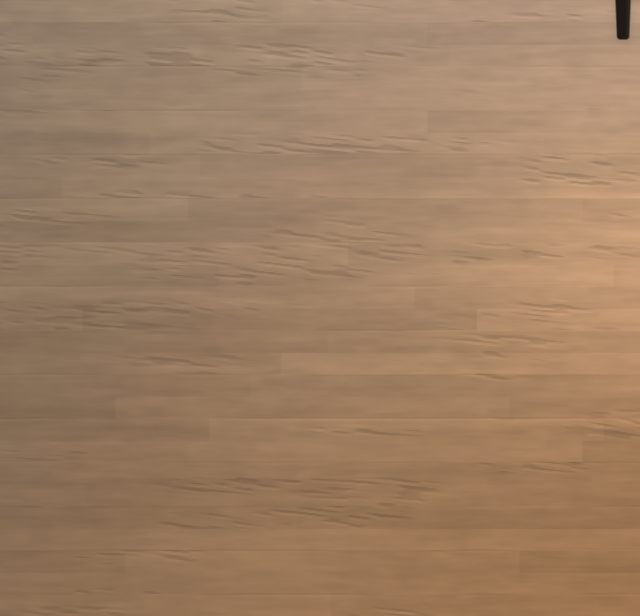
Reproduce this texture procedurally as a Shadertoy shader.

```glsl
// Pale oak floor: 14 horizontal planks, each of two strips with staggered butt joints.
// Stretched value noise gives the grain; a warm glow from the right lights the boards.
// A dark tapered furniture leg enters at the upper right.

float hash(vec2 p) {
    vec3 q = fract(vec3(p.xyx) * 0.1031);
    q += dot(q, q.yzx + 33.33);
    return fract((q.x + q.y) * q.z);
}

float noise(vec2 p) {
    vec2 i = floor(p), f = fract(p);
    f = f * f * (3.0 - 2.0 * f);
    return mix(mix(hash(i), hash(i + vec2(1, 0)), f.x),
               mix(hash(i + vec2(0, 1)), hash(i + vec2(1, 1)), f.x), f.y);
}

float fbm(vec2 p) {
    float sum = 0.0, amp = 0.5;
    for (int i = 0; i < 4; i++) {
        sum += amp * noise(p);
        p = p * vec2(1.9, 2.1) + 17.3;
        amp *= 0.5;
    }
    return sum;
}

// Brightness of a strip along x, blended across each butt joint
float stripTone(float row, float x) {
    float along = x / 0.64 + hash(vec2(row, 7.0)) * 5.0 + 3.0;
    float cell = floor(along);
    float before = hash(vec2(cell - 1.0, row));
    float after = hash(vec2(cell, row));
    return mix(before, after, smoothstep(0.0, 0.006, fract(along))) - 0.5;
}

// Daylight fading from the top, plus a warm lamp glow on the right
vec3 litWood(vec2 uv) {
    vec3 low = mix(vec3(0.52, 0.412, 0.315), vec3(0.61, 0.45, 0.305), uv.x);
    vec3 high = mix(vec3(0.555, 0.48, 0.402), vec3(0.69, 0.575, 0.485), uv.x);
    vec2 d = (uv - vec2(1.03, 0.61)) / vec2(0.33, 0.26);
    float middle = exp(-pow((uv.x - 0.5) / 0.32, 2.0));
    return mix(low, high, smoothstep(-0.1, 1.1, uv.y))
         + vec3(0.115, 0.08, 0.047) * exp(-dot(d, d))
         + vec3(0.022, 0.016, 0.012) * middle;
}

void mainImage(out vec4 fragColor, in vec2 fragCoord) {
    vec2 uv = fragCoord / iResolution.xy;
    vec2 p = fragCoord / iResolution.y;
    float px = 1.0 / iResolution.y;

    // Strips are counted downward; every second edge is a plank seam
    float s = (1.0 - p.y) * 28.0 + 1.0;
    float row = floor(s), plank = floor(s * 0.5);
    float tone = mix(stripTone(row - 1.0, p.x), stripTone(row, p.x),
                     smoothstep(0.0, 0.07, fract(s)));

    // Broad streaks, short fibres and a fine mottle; only the seams shift them
    vec2 g = p + vec2(hash(vec2(plank, 3.0)) * 9.0, plank * 0.37);
    float bend = noise(g * vec2(5.0, 10.0)) * 0.012;
    float streaks = fbm(vec2(g.x * 2.5, (g.y + bend) * 38.0)) - 0.47;
    float fibres = fbm(vec2(g.x * 16.0, (g.y + bend) * 110.0)) - 0.47;
    float mottle = fbm(p * vec2(32.0, 60.0)) - 0.47;

    // Sparse short slanted pores, each with a pale edge
    float patches = smoothstep(0.6, 0.8, noise(g * vec2(4.0, 32.0) + 40.0));
    vec2 pore = vec2(g.x * 26.0, (g.y + 0.1 * g.x + bend) * 250.0);
    float dark = smoothstep(0.55, 0.85, noise(pore));
    float pale = smoothstep(0.55, 0.85, noise(pore + vec2(0.0, 1.2)));

    float shade = 1.0 + tone * 0.075 + streaks * 0.13 + fibres * 0.09 + mottle * 0.07;
    shade -= patches * (dark * 0.1 - pale * 0.05);

    // Broken seams: worn dark gap with a faint lit lip below
    float across = (fract(s * 0.5 + 0.5) - 0.5) / 14.0;
    float wear = smoothstep(0.4, 0.75, noise(vec2(p.x * 9.0, floor(s * 0.5 + 0.5) * 3.7)));
    float gap = exp(-pow(across / 0.0015, 2.0));
    float lip = exp(-pow((across - 0.003) / 0.0017, 2.0));
    shade += wear * (lip * 0.035 - gap * 0.045);

    vec3 color = litWood(uv) * shade;

    // Tapered leg with a blunt rounded foot and a soft contact shadow
    vec2 leg = p - vec2(1.0115, 0.936);
    float halfWidth = 0.0097 + max(leg.y, 0.0) * 0.04;
    vec2 box = vec2(abs(leg.x) - halfWidth, -leg.y) + 0.005;
    float legDist = length(max(box, 0.0)) + min(max(box.x, box.y), 0.0) - 0.005;
    color *= 1.0 - 0.08 * exp(-max(legDist, 0.0) * 160.0);
    vec3 legColor = vec3(0.12, 0.10, 0.085) + 0.04 * smoothstep(0.002, 0.009, leg.x);
    color = mix(legColor, color, smoothstep(-1.2 * px, 1.2 * px, legDist));

    fragColor = vec4(color, 1.0);
}
```
